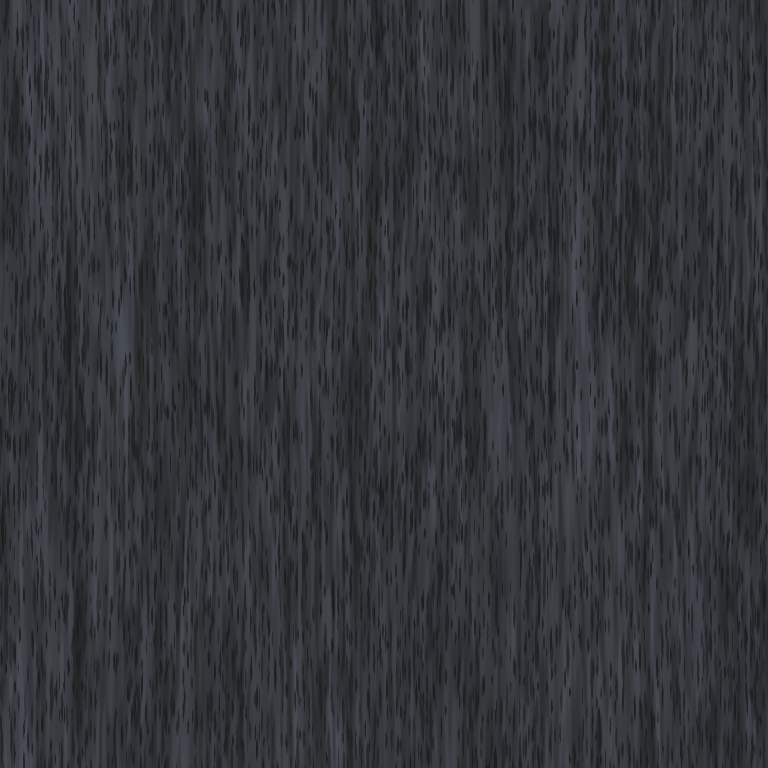
Give the GLSL for this texture, as a three.js fragment shader.

```glsl
// Dark blue-grey wood veneer with fine vertical fibres and slim black pores.
varying vec2 vUv;

vec2 hash2(vec2 p) {
  vec3 q = fract(p.xyx * vec3(0.1031, 0.1030, 0.0973));
  q += dot(q, q.yzx + 33.33);
  return fract((q.xx + q.yz) * q.zy);
}

// Smooth cellular noise: random tones blended by distance to their seeds.
float fibres(vec2 p, float seed) {
  vec2 cell = floor(p);
  float tone = 0.0;
  float total = 0.0;
  for (int j = -1; j <= 1; j++) {
    for (int i = -1; i <= 1; i++) {
      vec2 id = cell + vec2(float(i), float(j));
      vec2 offset = id + hash2(id + seed) - p;
      float weight = exp(-7.0 * dot(offset, offset));
      tone += weight * hash2(id + seed + 57.0).x;
      total += weight;
    }
  }
  return tone / total;
}

// One slender, tapering pore per cell; columns are shifted to break up rows.
float pores(vec2 p, float seed, float density) {
  float column = floor(p.x);
  p.y += 9.0 * hash2(vec2(column, seed)).x;
  vec2 id = vec2(column, floor(p.y)) + seed;
  vec2 place = hash2(id);
  vec2 kind = hash2(id + 91.0);
  vec2 halfSize = vec2(mix(0.19, 0.31, kind.x), mix(0.18, 0.46, place.y));
  vec2 d = fract(p) - vec2(mix(0.34, 0.66, place.x), 0.5);
  d.x += 0.16 * (kind.x - 0.5) * d.y + 0.03 * sin(d.y * 24.0 + place.x * 6.3);
  float slit = 1.0 - smoothstep(0.45, 1.1, length(d / halfSize));
  return slit * step(kind.y, density) * mix(0.55, 1.0, place.x);
}

void main() {
  // Let the grain wander slightly from the vertical.
  vec2 p = vUv;
  p.x += 0.0020 * sin(p.y * 5.0 + p.x * 14.0);
  p.x += 0.0006 * sin(p.y * 17.0 + p.x * 43.0);

  // Layers of fibre, from wide bands to hairlines.
  float band = fibres(p * vec2(34.0, 2.2), 11.0);
  float strand = fibres(p * vec2(105.0, 5.0), 37.0);
  float hair = fibres(p * vec2(215.0, 13.0), 73.0);
  float tone = 0.214 + 0.035 * (band - 0.5) + 0.055 * (strand - 0.5) + 0.085 * (hair - 0.5);

  // Pores of three sizes, denser in the dark bands.
  float density = mix(0.85, 0.40, band);
  float pore = pores(p * vec2(128.0, 15.0), 5.0, density);
  pore = max(pore, pores(p * vec2(171.0, 23.0), 203.0, density));
  pore = max(pore, 0.8 * pores(p * vec2(97.0, 9.0), 411.0, density * 0.6));
  tone = mix(tone, 0.095, 0.85 * pore);

  // Cool tint, bluer along the light strands.
  float blue = mix(1.10, 1.17, strand);
  gl_FragColor = vec4(tone * vec3(1.0, 1.05, blue), 1.0);
}
```
